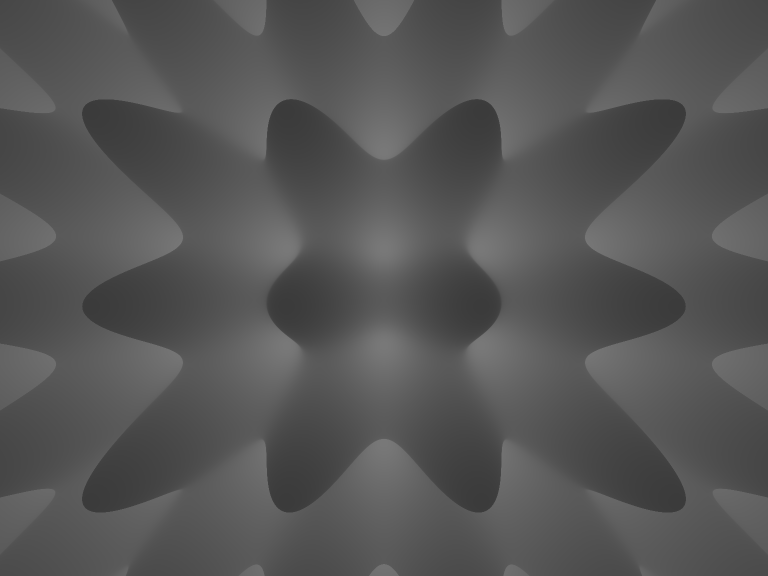
Write a WebGL 1 fragment shader that draws this background.

```glsl
precision highp float;
// Depth view of an endless field of rounded hills, seen straight from above.
// Each perspective ray is marched to a surface of crossed cosine waves, and the
// distance along the view axis becomes the grey: near hills dark, valleys light.

uniform vec2 u_resolution;

const float MEAN_DEPTH = 5.853;   // distance of the middle level of the field
const float WAVE_HEIGHT = 1.0;    // amplitude of each of the two waves
const float VIEW_SPREAD = 4.776;  // ray slope across one canvas height
const float ROW_SHIFT = 0.6;      // moves the central row of hills downwards
const float GREY_PER_DEPTH = 0.06;
const int MARCH_STEPS = 80;
const int SAMPLES = 2;            // samples per pixel side

// Depth of the surface below a point of the view plane.
float surfaceDepth(vec2 p) {
    return MEAN_DEPTH + WAVE_HEIGHT * (cos(p.x) - cos(p.y + ROW_SHIFT));
}

// First depth at which a ray of the given slope meets the surface.
float marchDepth(vec2 slope) {
    float depth = MEAN_DEPTH - 2.0 * WAVE_HEIGHT;
    // The steepest possible approach bounds each step, so no crest is skipped.
    float steepest = 1.0 + WAVE_HEIGHT * (abs(slope.x) + abs(slope.y));
    for (int i = 0; i < MARCH_STEPS; i++) {
        depth += (surfaceDepth(slope * depth) - depth) / steepest;
    }
    return depth;
}

// Slope of the ray through a canvas position, zero at the centre.
vec2 raySlope(vec2 position, vec2 resolution) {
    return VIEW_SPREAD * (position - 0.5 * resolution) / resolution.y;
}

void main() {
    // Average a small grid of rays to smooth the hill outlines.
    float depthSum = 0.0;
    for (int j = 0; j < SAMPLES; j++) {
        for (int i = 0; i < SAMPLES; i++) {
            vec2 offset = (vec2(float(i), float(j)) + 0.5) / float(SAMPLES) - 0.5;
            depthSum += marchDepth(raySlope(gl_FragCoord.xy + offset, u_resolution));
        }
    }
    float grey = GREY_PER_DEPTH * depthSum / float(SAMPLES * SAMPLES);
    gl_FragColor = vec4(vec3(grey), 1.0);
}
```
